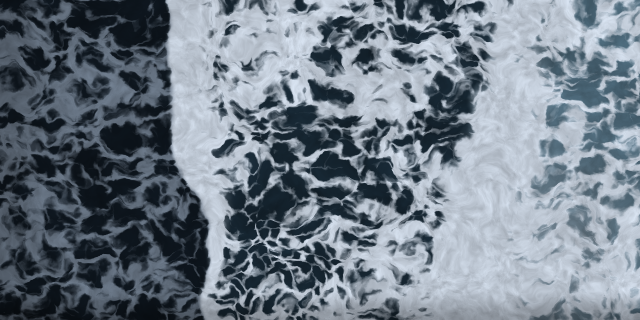
Reproduce this texture procedurally as a Shadertoy shader.

```glsl
#define CELL_SCALE 9.0
#define FINE_SCALE 21.0
#define WARP 0.055
#define FOAM_SOFTNESS 0.19
#define NIGHT_WATER vec3(0.050, 0.080, 0.110)
#define MID_WATER vec3(0.085, 0.145, 0.190)
#define PALE_WATER vec3(0.260, 0.360, 0.420)
#define NIGHT_FOAM vec3(0.400, 0.450, 0.510)
#define BRIGHT_FOAM vec3(0.770, 0.810, 0.860)

vec2 hash2(vec2 p) {
    vec3 q = fract(p.xyx * vec3(0.1031, 0.1030, 0.0973));
    q += dot(q, q.yzx + 33.33);
    return fract((q.xx + q.yz) * q.zy);
}

float valueNoise(vec2 p) {
    vec2 i = floor(p), f = fract(p);
    f = f * f * (3.0 - 2.0 * f);
    float low = mix(hash2(i).x, hash2(i + vec2(1, 0)).x, f.x);
    float high = mix(hash2(i + vec2(0, 1)).x, hash2(i + vec2(1, 1)).x, f.x);
    return mix(low, high, f.y);
}

float fbm(vec2 p) {
    float sum = 0.0, gain = 0.53;
    for (int i = 0; i < 4; i++) {
        sum += gain * valueNoise(p);
        p = mat2(1.6, 1.2, -1.2, 1.6) * p + 7.3;
        gain *= 0.5;
    }
    return sum;
}

// Thin walls between irregular cells: 1 on a wall, 0 inside a hole
float cellWalls(vec2 p) {
    vec2 base = floor(p);
    float nearest = 9.0, second = 9.0;
    for (int y = -1; y <= 1; y++)
    for (int x = -1; x <= 1; x++) {
        vec2 cell = base + vec2(x, y);
        float d = length(cell + 0.1 + 0.8 * hash2(cell) - p);
        second = min(second, max(nearest, d));
        nearest = min(nearest, d);
    }
    return 1.0 - smoothstep(0.0, 0.62, second - nearest);
}

float blob(vec2 p, float x, float y, float radius) {
    vec2 d = (p - vec2(x, y)) / radius;
    return exp(-dot(d, d));
}

// Left edges of the two breaking waves
float firstEdge(float y) {
    return 0.525 + 0.12 * (1.0 - smoothstep(0.28, 0.55, y))
         - 0.02 * (1.0 - smoothstep(0.0, 0.25, y));
}

float secondEdge(float y) {
    return 1.355 + 0.24 * pow(max(y, 0.0), 1.7);
}

// Foam coverage, by region
float nightCover(vec2 p) {
    return 0.47 + 0.14 * blob(p, 0.16, 0.82, 0.22) + 0.06 * blob(p, 0.1, 0.3, 0.25)
         - 0.35 * blob(p, 0.43, 0.97, 0.13) - 0.32 * blob(p, 0.6, 0.24, 0.09)
         - 0.14 * blob(p, 0.34, 0.36, 0.16) - 0.15 * blob(p, 0.0, 1.0, 0.15);
}

float middleCover(vec2 p) {
    return 0.61 + 0.33 * blob(p, 1.2, 0.71, 0.15) + 0.2 * blob(p, 0.84, 0.83, 0.13)
         + 0.16 * blob(p, 1.2, 0.18, 0.16) + 0.15 * blob(p, 0.76, 0.51, 0.08)
         - 0.34 * blob(p, 0.93, 0.63, 0.11) - 0.25 * blob(p, 0.82, 0.4, 0.13)
         - 0.25 * blob(p, 1.04, 0.88, 0.09) - 0.38 * blob(p, 1.39, 0.62, 0.11)
         - 0.2 * blob(p, 1.15, 0.44, 0.14) - 0.16 * blob(p, 0.86, 0.12, 0.2)
         - 0.2 * blob(p, 1.33, 0.93, 0.11);
}

float rightCover(vec2 p) {
    return 0.56 + 0.35 * blob(p, 1.7, 0.95, 0.11) + 0.34 * blob(p, 1.62, 0.15, 0.3)
         - 0.24 * blob(p, 1.78, 0.73, 0.13) - 0.12 * blob(p, 1.95, 0.62, 0.2);
}

void mainImage(out vec4 fragColor, in vec2 fragCoord) {
    vec2 p = fragCoord / iResolution.y;
    p.x *= 2.0 * iResolution.y / iResolution.x;

    // Ragged wave coordinates and soft region masks
    float ragged = fbm(p * 13.0) - 0.5;
    float d1 = p.x - firstEdge(p.y) + 0.05 * ragged;
    float d2 = p.x - secondEdge(p.y) + 0.09 * ragged;
    float middle = smoothstep(-0.008, 0.015, d1);
    float right = smoothstep(-0.025, 0.045, d2);
    float w1 = mix(0.035, 0.13, smoothstep(0.2, 0.55, p.y));
    float w2 = mix(0.19, 0.07, smoothstep(0.65, 1.0, p.y));
    float crest1 = middle * (1.0 - smoothstep(w1 * 0.4, w1 * 1.5, d1));
    float crest2 = right * (1.0 - smoothstep(w2 * 0.5, w2 * 1.5, d2));

    // Warped lace, finer in the wake of the first wave
    vec2 warp = vec2(fbm(p * 8.0 + 3.1), fbm(p * 8.0 + 19.7)) - 0.5;
    vec2 curl = vec2(fbm(p * 25.0 + 41.0), fbm(p * 25.0 + 63.0)) - 0.5;
    vec2 q = (p + WARP * (2.0 * warp + 0.7 * curl)) * vec2(1.0, 1.3);
    float wake = blob(p, 0.85, 0.12, 0.25);
    float lace = mix(0.40, 0.16, wake) * cellWalls(q * CELL_SCALE)
               + mix(0.25, 0.45, wake) * cellWalls(q * FINE_SCALE + 5.0);
    float clumps = fbm(q * 6.5 + 11.0) - 0.5;
    float strands = 1.0 - abs(2.0 * fbm(q * vec2(13.0, 19.0) + 27.0) - 1.0);
    float streaks = fbm(p * vec2(9.0, 42.0) + 4.0 * warp) - 0.5;
    float field = lace + 0.65 * clumps + 0.5 * (strands - 0.78)
                + streaks * (0.3 * right + 0.35 * blob(vec2(d1, 0.0), 0.17, 0.0, 0.1));

    float cover = mix(nightCover(p), middleCover(p), middle);
    cover = mix(cover, rightCover(p), right);
    cover += 0.65 * crest1 + 0.6 * crest2;
    float level = field - 0.37 + 0.95 * (cover - 0.5);
    float foam = smoothstep(-FOAM_SOFTNESS, FOAM_SOFTNESS + 0.04, level);

    // Water and foam colours, with fine froth and drifting mist
    float froth = fbm(p * 48.0 + 6.0 * warp) - 0.5;
    vec3 water = mix(mix(NIGHT_WATER, MID_WATER, middle), PALE_WATER, right);
    water *= 1.0 + 0.6 * clumps + 0.25 * froth;
    vec3 white = mix(NIGHT_FOAM, BRIGHT_FOAM, middle);
    white *= 0.97 + 0.32 * froth + 0.16 * clumps;
    vec3 color = mix(water, white, foam);
    float mist = 0.45 * crest1 + 0.5 * crest2 + 0.4 * right * blob(p, 1.66, 0.2, 0.3);
    color = mix(color, BRIGHT_FOAM * (0.96 + 0.28 * froth), clamp(mist, 0.0, 0.65));

    // Darkened lower and left borders
    color *= mix(0.72, 1.0, smoothstep(0.0, 0.1, p.y));
    color *= mix(0.82, 1.0, smoothstep(0.0, 0.2, p.x));
    fragColor = vec4(clamp(color, 0.0, 1.0), 1.0);
}
```
